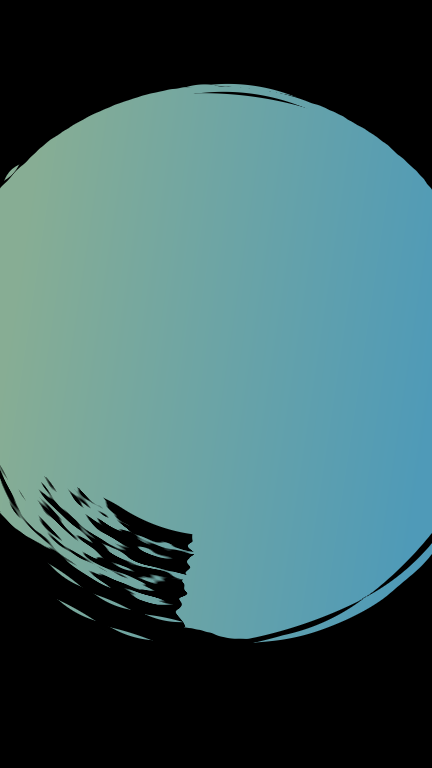
A Shadertoy shader for this background:

```glsl
// A brushed disc with a green to blue gradient on black, worn to dry bristle
// streaks at its lower left. Shapes are polar distances: a wobbling circle,
// stretched gradient noise for the bristles and tapered arcs for the strokes.

#define CENTER vec2(0.0, 2.73)   // canvas height is 100 units
#define RADIUS 36.1
#define WOBBLE 0.16              // roughness of the rim
#define DRY_INNER 22.5           // radii bounding the worn area
#define DRY_OUTER 32.3
#define DRY_START 7.5            // its first angle, in degrees
#define WEAR 0.12                // share of missing paint
#define TILT 0.15                // slant of the gradient
#define GREEN vec3(0.53, 0.68, 0.58)
#define BLUE vec3(0.31, 0.605, 0.72)

vec2 hashGradient(vec2 cell) {
    vec2 h = vec2(dot(cell, vec2(127.1, 311.7)), dot(cell, vec2(269.5, 183.3)));
    return 2.0 * fract(sin(h) * 43758.5) - 1.0;
}

float gradientNoise(vec2 p) {
    vec2 i = floor(p), f = fract(p), u = f * f * (3.0 - 2.0 * f);
    vec2 e = vec2(0.0, 1.0);
    float a = dot(hashGradient(i), f);
    float b = dot(hashGradient(i + e.yx), f - e.yx);
    float c = dot(hashGradient(i + e.xy), f - e.xy);
    float d = dot(hashGradient(i + e.yy), f - e.yy);
    return mix(mix(a, b, u.x), mix(c, d, u.x), u.y);
}

// Arc tapered at both ends; polar = (degrees clockwise from the bottom, radius)
float taperedArc(vec2 polar, float middle, float halfSpan, float radius, float halfWidth) {
    float turn = mod(polar.x - middle + 180.0, 360.0) - 180.0;
    float along = turn / halfSpan;
    return abs(polar.y - radius) - halfWidth * (1.0 - along * along);
}

// Positive where the dry brush left no paint
float dryBrush(vec2 polar) {
    float angle = polar.x, r = polar.y;
    float bend = max(angle - 33.0, 0.0);
    float inner = DRY_INNER + 0.0078 * bend * bend;
    float outer = DRY_OUTER + 2.1 * smoothstep(38.0, 58.0, angle);
    float start = DRY_START + 5.0 * gradientNoise(vec2(r * 0.9, 3.5));
    float area = min(r - inner, radians(angle - start) * r);

    float bristles = gradientNoise(vec2(angle / 14.0, r / 1.05))
                   + 0.5 * gradientNoise(vec2(angle / 6.0, r / 0.42));
    float threshold = mix(WEAR, -0.22, smoothstep(22.0, 52.0, angle));
    threshold += 0.3 * (1.0 - smoothstep(0.6, 2.4, r - inner))
               * (1.0 - smoothstep(25.0, 40.0, angle));
    float bare = max((threshold - bristles) * 1.2, r - outer - 0.5 * bristles);
    return min(area, bare);
}

float paintDistance(vec2 p) {
    float r = length(p);
    vec2 polar = vec2(degrees(atan(-p.x, -p.y)), r);

    // Rim, drawn in slightly where the stroke ends at the bottom
    vec2 direction = p / max(r, 0.001);
    float rim = RADIUS + WOBBLE * (gradientNoise(direction * 9.0)
                                 + gradientNoise(direction * 31.0));
    rim -= 1.4 * smoothstep(-6.0, 6.0, polar.x) * (1.0 - step(90.0, polar.x));
    float d = max(r - rim, dryBrush(polar));

    // Thin gaps at the top and lower right
    d = max(d, -taperedArc(polar, 187.5, 11.0, 35.2, 0.18));
    float gap = min(taperedArc(polar, -50.0, 17.0, 36.2, 0.42),
                    taperedArc(polar, -19.0, 13.0, 36.2, 0.36));

    // Outer sweep and short flicks on the rim
    float sweepWobble = 0.35 * gradientNoise(vec2(polar.x / 7.0, 1.5));
    d = min(d, taperedArc(polar, -36.0, 28.0, 36.8 + sweepWobble, 0.75));
    d = max(d, -gap);
    d = min(d, taperedArc(polar, 187.0, 9.0, 36.2, 0.24));
    d = min(d, taperedArc(polar, 177.0, 3.5, 36.1, 0.22));
    d = min(d, taperedArc(polar, 133.0, 2.2, 36.4, 0.25));

    // Loose strokes in two staggered rows below the worn area
    for (int i = 0; i < 5; i++) {
        float k = float(i);
        float row = mod(k, 2.0);
        d = min(d, taperedArc(polar, 11.4 + 6.0 * k, 4.2, 34.0 + 3.05 * row, 0.2));
    }
    return d;
}

void mainImage(out vec4 fragColor, in vec2 fragCoord) {
    float pixel = 100.0 / iResolution.y;
    vec2 p = (fragCoord - 0.5 * iResolution.xy) * pixel;

    float blend = 0.5 + (p.x - TILT * p.y) / 56.25;
    vec3 paint = mix(GREEN, BLUE, clamp(blend, 0.0, 1.0));

    float coverage = clamp(0.5 - paintDistance(p - CENTER) / pixel, 0.0, 1.0);
    fragColor = vec4(paint * coverage, 1.0);
}
```
